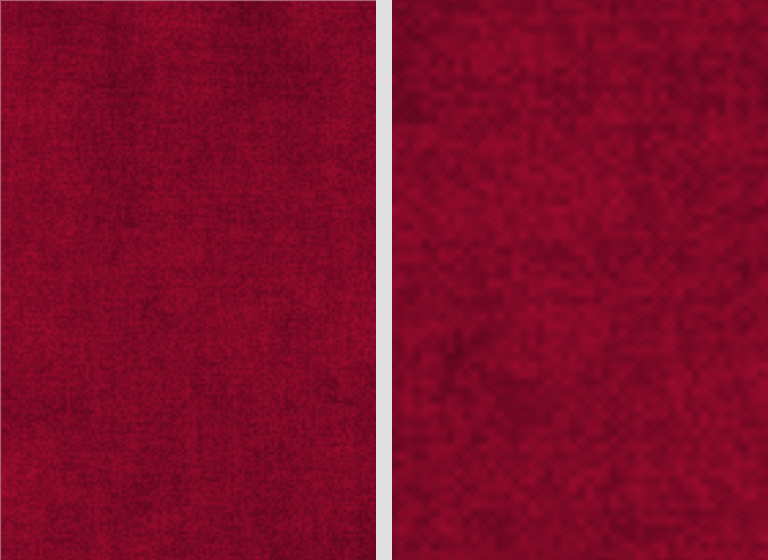
Left: the whole. Right: its middle third, enlarged.
Reproduce this texture procedurally as a Shadertoy shader.

```glsl
const float TAU = 6.2832;
const vec3 DEEP_CRIMSON = vec3(0.40, 0.024, 0.122);
const vec3 LIT_CRIMSON = vec3(0.60, 0.042, 0.187);
const vec3 PALE_EDGE = vec3(0.68, 0.37, 0.45);
const float THREADS = 205.0;     // threads per canvas height
const float EDGE_WIDTH = 0.002;

float hash(vec2 p) {
    vec3 q = fract(vec3(p.xyx) * 0.1031);
    q += dot(q, q.yzx + 33.33);
    return fract((q.x + q.y) * q.z);
}

// Smooth lattice noise, centred on zero
float threadNoise(vec2 p) {
    vec2 cell = floor(p);
    vec2 f = fract(p);
    f = f * f * (3.0 - 2.0 * f);
    float low = mix(hash(cell), hash(cell + vec2(1, 0)), f.x);
    float high = mix(hash(cell + vec2(0, 1)), hash(cell + vec2(1, 1)), f.x);
    return mix(low, high, f.y) - 0.5;
}

// Distance to the nearest scattered point
float cellular(vec2 p) {
    vec2 cell = floor(p);
    float nearest = 2.0;
    for (int y = -1; y <= 1; y++) {
        for (int x = -1; x <= 1; x++) {
            vec2 c = cell + vec2(x, y);
            vec2 point = c + vec2(hash(c), hash(c + 57.0));
            nearest = min(nearest, distance(p, point));
        }
    }
    return nearest;
}

// Broad, soft upright bands of wear
float folds(vec2 uv) {
    float sway = 0.08 * sin(uv.y * 6.0 + 1.0) + 0.04 * sin(uv.y * 13.0);
    float bands = cos(TAU * (uv.x * 2.5 - 0.2 + sway));
    float height = cos(TAU * (uv.y - 0.46));
    float patches = sin(uv.x * 17.0 + uv.y * 9.0) * sin(uv.y * 15.0 - uv.x * 5.0);
    float shade = (uv.x - 0.4) * (1.0 - uv.y);
    return 0.6 * bands + 0.4 * height + 0.4 * patches - 1.2 * shade;
}

// Cloudy dye, from large patches to small blots
float mottle(vec2 p) {
    float clouds = threadNoise(p * vec2(11.0, 7.0) + 3.0);
    float blots = threadNoise(p * vec2(34.0, 26.0) + 19.0);
    float flecks = 0.45 - cellular(p * vec2(62.0, 48.0));
    return 0.055 * clouds + 0.045 * blots + 0.035 * flecks;
}

// Uneven warp and weft, with single stitches between them
float weave(vec2 p, float count) {
    float warp = threadNoise(p * vec2(count * 0.8, 13.0));
    float weft = threadNoise(p * vec2(16.0, count * 0.9) + 41.0);
    float stitches = threadNoise(p * count + 7.0);
    vec2 drift = 0.8 * vec2(sin(p.y * 23.0), sin(p.x * 19.0));
    vec2 ripple = sin(TAU * count * p + drift);
    return 0.045 * warp + 0.05 * weft + 0.13 * stitches + 0.014 * ripple.x * ripple.y;
}

// Antialiased coverage of a strip along one side
float strip(float dist, float width, float pixel) {
    return clamp(0.5 + (width - dist) / pixel, 0.0, 1.0);
}

void mainImage(out vec4 fragColor, in vec2 fragCoord) {
    vec2 uv = fragCoord / iResolution.xy;
    vec2 p = fragCoord / iResolution.y;
    float pixel = 1.0 / iResolution.y;

    // Cloth
    float light = 0.019 * folds(uv) + mottle(p) + weave(p, THREADS);
    float tone = clamp(0.47 + light / 0.2, -0.25, 1.4);
    vec3 color = mix(DEEP_CRIMSON, LIT_CRIMSON, tone);

    // Pale trim at the left and top
    float trim = strip(min(p.x, 1.0 - p.y), EDGE_WIDTH, pixel);
    color = mix(color, PALE_EDGE, trim);

    fragColor = vec4(color, 1.0);
}
```
